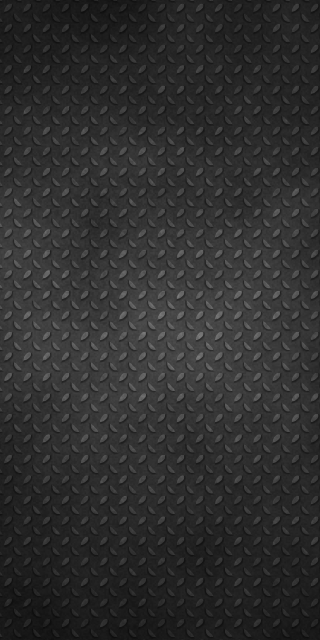
Write a WebGL 1 fragment shader that draws this texture.

```glsl
precision mediump float;
uniform vec2 u_resolution;

#define TILES vec2(16.7, 31.2)
#define PHASE vec2(0.085, 0.68)
#define STEEL_DARK 0.1
#define STEEL_LIGHT 0.25
#define CLOUD_DEPTH 0.21
#define GRAIN_DEPTH 0.045
#define LUG_LENGTH 0.27
#define LUG_WIDTH 0.115
#define LUG_SHINE 0.42
#define SHADOW_DEPTH 0.36

float hash(vec2 p) {
  p = fract(p * vec2(0.1031, 0.1137));
  p += dot(p, p.yx + 33.33);
  return fract((p.x + p.y) * p.x * 7.31);
}

float noise(vec2 p) {
  vec2 cell = floor(p);
  vec2 f = fract(p);
  f = f * f * (3.0 - 2.0 * f);
  return mix(mix(hash(cell), hash(cell + vec2(1.0, 0.0)), f.x),
             mix(hash(cell + vec2(0.0, 1.0)), hash(cell + 1.0), f.x), f.y);
}

float fbm(vec2 p) {
  float sum = 0.0;
  float weight = 0.5;
  for (int i = 0; i < 5; i++) {
    sum += weight * noise(p);
    p = p * 2.03 + 17.0;
    weight *= 0.5;
  }
  return sum;
}

// Coordinates along (x) and across (y) a lug leaning by slant = +1 or -1
vec2 lugAxes(vec2 q, float slant) {
  return vec2(q.x + slant * q.y, q.y - slant * q.x) * 0.7071;
}

// Coverage of a blunt oval
float oval(vec2 a, vec2 halfSize, float soft) {
  float t = clamp(abs(a.x) / halfSize.x, 0.0, 1.0);
  float edge = halfSize.y * (1.0 - t * t * t);
  float d = max(abs(a.y) - edge, abs(a.x) - halfSize.x);
  return 1.0 - smoothstep(-soft, soft, d);
}

// Broad lug rising to the right: x is its lit face, y its shadow
vec2 broadLug(vec2 grid, float soft) {
  vec2 q = fract(grid) - 0.5;
  vec2 size = vec2(LUG_LENGTH, LUG_WIDTH);
  vec2 a = lugAxes(q, 1.0);
  size.y *= 1.0 + 0.9 * a.x;
  float face = oval(a, size, soft);
  float shadow = oval(lugAxes(q + vec2(-0.03, 0.06), 1.0), size * 1.2, soft * 2.0);
  float sheen = 0.9 + 0.2 * smoothstep(-LUG_WIDTH, LUG_WIDTH, a.y);
  float wear = 0.75 + 0.5 * hash(floor(grid) + 3.0);
  return vec2(face * sheen * wear, shadow * (1.0 - face));
}

// Narrow curved lug falling to the right, brightest on its upper side
vec2 narrowLug(vec2 grid, float soft) {
  vec2 q = fract(grid) - 0.5;
  vec2 a = lugAxes(q, -1.0);
  a.y += 0.03 - 0.8 * a.x * a.x;
  vec2 size = vec2(LUG_LENGTH, LUG_WIDTH * 0.78);
  float face = oval(a, size, soft);
  float shadow = oval(a + vec2(0.0, 0.06), size * 1.2, soft * 2.0);
  float sheen = mix(0.65, 1.05, smoothstep(-LUG_WIDTH, LUG_WIDTH, a.y));
  float wear = 0.75 + 0.4 * hash(floor(grid) + 41.0);
  return vec2(face * sheen * wear, shadow * (1.0 - face));
}

void main() {
  vec2 uv = gl_FragCoord.xy / u_resolution;
  vec2 p = uv * vec2(1.0, 2.0);

  // Lighting pooled in the middle, fading to the borders
  float fall = (uv.y - 0.53) / 0.32;
  float glow = exp(-fall * fall);
  float side = 2.0 * uv.x - 0.9;
  glow *= 1.0 - 0.4 * side * side;
  float steel = mix(STEEL_DARK, STEEL_LIGHT, glow);

  // Smoky stains and fine grain
  steel += CLOUD_DEPTH * (fbm(p * 3.2 + 5.0) - 0.48) * (0.4 + 0.6 * glow);
  float grain = noise(p * 210.0) + 0.6 * noise(p * 95.0 + 9.0) - 0.8;
  steel += GRAIN_DEPTH * grain * (0.5 + 0.5 * glow);

  // Two interleaved grids of raised lugs
  vec2 grid = uv * TILES + PHASE;
  float soft = max(0.025, 0.6 * TILES.x / u_resolution.x);
  vec2 lugs = broadLug(grid, soft) + narrowLug(grid + 0.5, soft);
  float scuff = 0.8 + 0.4 * noise(p * 120.0 + 23.0);
  steel *= 1.0 - SHADOW_DEPTH * min(lugs.y, 1.0);
  steel += (steel * LUG_SHINE + 0.02) * lugs.x * scuff;

  gl_FragColor = vec4(vec3(clamp(steel, 0.0, 1.0)), 1.0);
}
```
